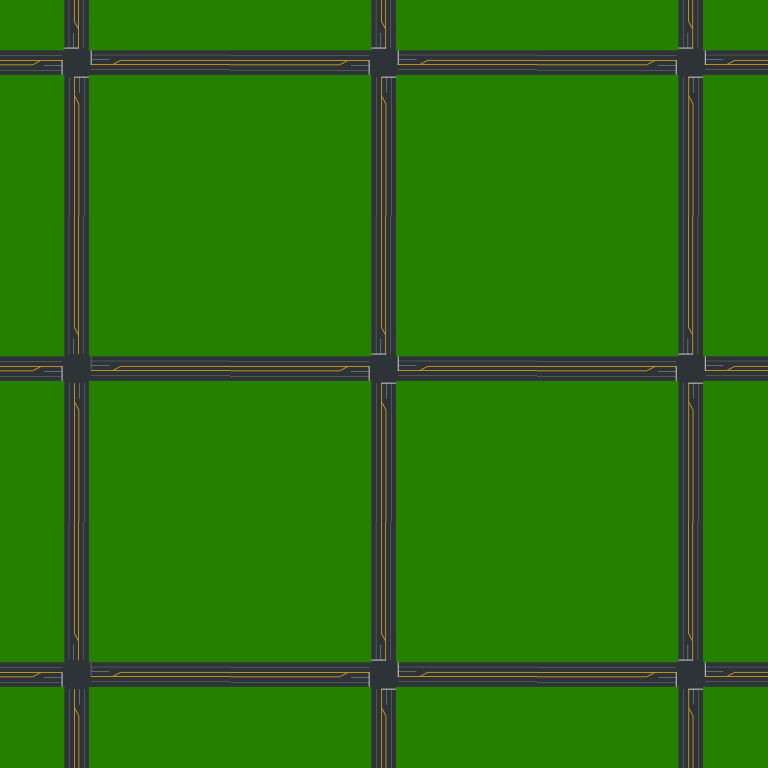
Write a WebGL 1 fragment shader that draws this pattern.

```glsl
precision highp float;

// Grid of asphalt roads on flat grass. Each crossing folds into four arms
// that share one frame (distance outward, offset to the left), and every
// marking is painted there with box-filtered coverage.

uniform vec2 u_resolution;

const float CANVAS = 1152.0;                // design units across the canvas
const vec2 PERIOD = vec2(460.6, 459.0);     // spacing of the crossings
const vec2 CROSSING = vec2(575.5, 599.1);   // centre of the middle crossing
const float ROAD_HALF = 18.4;
const float STOP_AT = 21.8;                 // stop line, from crossing centre
const float SOLID_SIDE = -3.0;              // unbroken yellow line
const float TAPER_SIDE = 3.4;               // yellow line that tapers away

const vec3 GRASS = vec3(0.15, 0.50, 0.0);
const vec3 ASPHALT = vec3(0.18, 0.20, 0.22);
const vec3 YELLOW = vec3(0.86, 0.65, 0.10);
const vec3 WHITE = vec3(0.88, 0.89, 0.90);
const vec3 GREY = vec3(0.58, 0.60, 0.62);

// Fraction of a pixel at x that lies inside the interval [lo, hi].
float span(float x, float lo, float hi, float pixel) {
  float inside = min(x + 0.5 * pixel, hi) - max(x - 0.5 * pixel, lo);
  return clamp(inside / pixel, 0.0, 1.0);
}

float stripe(float x, float centre, float width, float pixel) {
  return span(x, centre - 0.5 * width, centre + 0.5 * width, pixel);
}

float segmentDistance(vec2 p, vec2 a, vec2 b) {
  vec2 ab = b - a;
  float h = clamp(dot(p - a, ab) / dot(ab, ab), 0.0, 1.0);
  return length(p - a - ab * h);
}

// Two yellow lines; one bends into the other near the crossing.
float centreLines(vec2 arm, float mergeAt, float pixel) {
  float bendEnd = mergeAt + 12.0;
  float solid = stripe(arm.y, SOLID_SIDE, 1.2, pixel)
              * span(arm.x, STOP_AT, CANVAS, pixel);
  float taper = stripe(arm.y, TAPER_SIDE, 1.2, pixel)
              * span(arm.x, bendEnd, CANVAS, pixel);
  float bend = stripe(segmentDistance(arm, vec2(mergeAt, SOLID_SIDE),
                                      vec2(bendEnd, TAPER_SIDE)),
                      0.0, 1.2, pixel);
  return max(max(solid, taper), bend);
}

// Faint lines along both shoulders.
float shoulderLines(vec2 arm, float pixel) {
  float pair = stripe(arm.y, 11.4, 0.5, pixel)
             + stripe(arm.y, -10.8, 0.5, pixel);
  return pair * span(arm.x, STOP_AT, CANVAS, pixel);
}

float turnLane(vec2 arm, float laneEnd, float pixel) {
  return stripe(arm.y, 4.3, 0.8, pixel)
       * span(arm.x, STOP_AT, laneEnd, pixel);
}

float stopLine(vec2 arm, float pixel) {
  return stripe(arm.x, STOP_AT, 1.3, pixel)
       * span(arm.y, SOLID_SIDE - 0.6, ROAD_HALF, pixel);
}

// Stop lines are worn off at the lower crossings of the left column.
float stopPaint(vec2 id, bool horizontal, float side) {
  bool worn = id.x < -0.5 && id.y < 0.5;
  if (!worn) return 1.0;
  if (!horizontal) return 0.0;
  return side > 0.0 ? 0.3 : 1.0;
}

void main() {
  vec2 p = gl_FragCoord.xy / u_resolution * CANVAS;
  float pixel = CANVAS / min(u_resolution.x, u_resolution.y);

  // Nearest crossing and the offset from it
  vec2 id = floor((p - CROSSING) / PERIOD + 0.5);
  vec2 d = p - CROSSING - id * PERIOD;

  // Fold into one arm: x runs outward, y to the left of travel
  bool horizontal = abs(d.x) > abs(d.y);
  float side = horizontal ? sign(d.x) : sign(d.y);
  vec2 arm = side * (horizontal ? d : vec2(d.y, -d.x));
  float mergeAt = horizontal ? 54.0 : 50.0;

  // Ground
  float road = max(span(d.x, -ROAD_HALF, ROAD_HALF, pixel),
                   span(d.y, -ROAD_HALF, ROAD_HALF, pixel));
  vec3 color = mix(GRASS, ASPHALT, road);

  // Paint
  color = mix(color, GREY, shoulderLines(arm, pixel));
  color = mix(color, GREY, turnLane(arm, mergeAt - 5.0, pixel));
  color = mix(color, YELLOW, centreLines(arm, mergeAt, pixel));
  color = mix(color, WHITE,
              stopLine(arm, pixel) * stopPaint(id, horizontal, side));

  gl_FragColor = vec4(color, 1.0);
}
```
